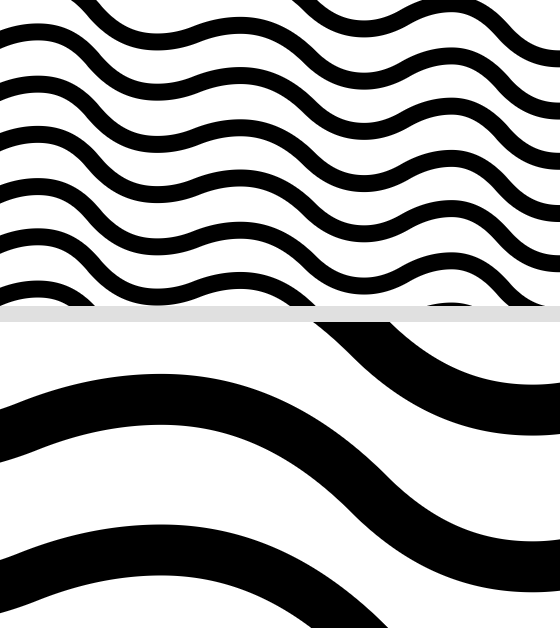
Top, the full canvas; bottom, a detail of the centre.
A WebGL 1 fragment shader for this pattern:

```glsl
precision highp float;

uniform vec2 u_resolution;

// Lengths are fractions of the canvas height
#define ROWS 8
#define FIRST_ROW -2.0
#define PAIR_PITCH 0.3348
#define ODD_ROW_DROP 0.1707
#define STROKE_WIDTH 0.0555
#define FOOT_STEPS 5
#define INK vec3(0.0)
#define PAPER vec3(1.0)

// Cubic through two knots (x, height, slope); returns height and slope at x
vec2 span(vec3 a, vec3 b, float x) {
  float w = b.x - a.x;
  float t = (x - a.x) / w;
  float rise = b.y - a.y;
  float c2 = 3.0 * rise - w * (2.0 * a.z + b.z);
  float c3 = w * (a.z + b.z) - 2.0 * rise;
  float height = a.y + t * (w * a.z + t * (c2 + t * c3));
  float slope = a.z + t * (2.0 * c2 + 3.0 * c3 * t) / w;
  return vec2(height, slope);
}

// Uneven falling wave: crests and troughs joined at their inflections
vec2 wave(float x) {
  vec3 leftEdge = vec3(0.0, 0.8702, 0.41);
  vec3 crest1 = vec3(0.1238, 0.8957, 0.0);
  vec3 fall1 = vec3(0.3048, 0.8048, -1.2);
  vec3 trough1 = vec3(0.5143, 0.6988, 0.0);
  vec3 climb1 = vec3(0.6405, 0.7238, 0.4);
  vec3 crest2 = vec3(0.7857, 0.7531, 0.0);
  vec3 fall2 = vec3(1.0119, 0.65, -1.0);
  vec3 trough2 = vec3(1.1905, 0.5707, 0.0);
  vec3 climb2 = vec3(1.3238, 0.6095, 0.58);
  vec3 crest3 = vec3(1.4762, 0.6531, 0.0);
  vec3 fall3 = vec3(1.6429, 0.5643, -1.15);
  vec3 trough3 = vec3(1.8286, 0.4729, 0.0);

  if (x < crest1.x) return span(leftEdge, crest1, x);
  if (x < fall1.x) return span(crest1, fall1, x);
  if (x < trough1.x) return span(fall1, trough1, x);
  if (x < climb1.x) return span(trough1, climb1, x);
  if (x < crest2.x) return span(climb1, crest2, x);
  if (x < fall2.x) return span(crest2, fall2, x);
  if (x < trough2.x) return span(fall2, trough2, x);
  if (x < climb2.x) return span(trough2, climb2, x);
  if (x < crest3.x) return span(climb2, crest3, x);
  if (x < fall3.x) return span(crest3, fall3, x);
  return span(fall3, trough3, x);
}

// Rows come in pairs with slightly alternating gaps
float rowDrop(float row) {
  return floor(row * 0.5) * PAIR_PITCH + mod(row, 2.0) * ODD_ROW_DROP;
}

// Shift p onto the base wave from whichever row is closest vertically
vec2 foldRows(vec2 p) {
  float base = wave(p.x).x;
  float nearest = 1e3;
  for (int i = 0; i < ROWS; i++) {
    float offset = p.y + rowDrop(FIRST_ROW + float(i)) - base;
    if (abs(offset) < abs(nearest)) nearest = offset;
  }
  return vec2(p.x, base + nearest);
}

// Perpendicular distance, refining the foot point along the curve
float waveDistance(vec2 p) {
  float x = p.x;
  for (int i = 0; i < FOOT_STEPS; i++) {
    vec2 w = wave(x);
    x += (p.x - x + w.y * (p.y - w.x)) / (1.0 + w.y * w.y);
  }
  return length(p - vec2(x, wave(x).x));
}

void main() {
  vec2 p = gl_FragCoord.xy / u_resolution.y;
  float edge = waveDistance(foldRows(p)) - 0.5 * STROKE_WIDTH;
  float coverage = clamp(0.5 - edge * u_resolution.y, 0.0, 1.0);
  gl_FragColor = vec4(mix(PAPER, INK, coverage), 1.0);
}
```
